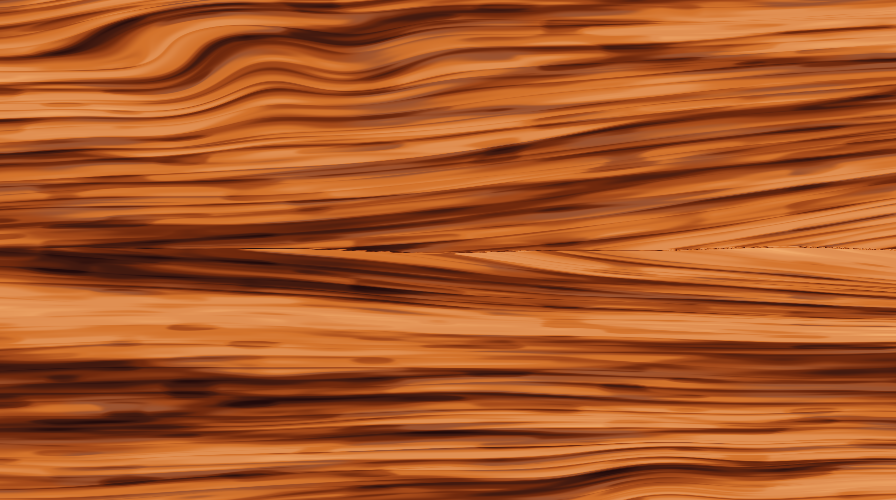
Reproduce this texture procedurally as a Shadertoy shader.

```glsl
// Striped hardwood veneer: a flow field bends the grain, with a wedge-shaped seam
// across the middle. Dark veins are one-dimensional cellular noise in grain space,
// layered at several scales, over fine fibres and broad light and dark zones.

const vec3 DEEP   = vec3(0.13, 0.04, 0.04);
const vec3 UMBER  = vec3(0.26, 0.10, 0.06);
const vec3 RUST   = vec3(0.44, 0.16, 0.05);
const vec3 SIENNA = vec3(0.65, 0.29, 0.10);
const vec3 AMBER  = vec3(0.83, 0.45, 0.17);
const vec3 HONEY  = vec3(0.88, 0.56, 0.32);
const vec3 CREAM  = vec3(0.95, 0.68, 0.43);
const vec3 DUSTY  = vec3(0.59, 0.34, 0.23);

const float SEAM_HEIGHT  = 0.5;
const float BROAD_VEINS  = 10.0;   // veins per canvas height
const float MEDIUM_VEINS = 23.0;
const float FINE_VEINS   = 49.0;
const float FIBRE_DEPTH  = 0.16;
const vec2  FIBRE_SCALE  = vec2(9.0, 125.0);
const vec2  FLECK_SCALE  = vec2(8.0, 62.0);

float hash(vec2 p) {
    return fract(sin(dot(p, vec2(127.1, 311.7))) * 43758.545);
}

float noise(vec2 p) {
    vec2 i = floor(p), f = fract(p);
    f = f * f * (3.0 - 2.0 * f);
    float low  = mix(hash(i), hash(i + vec2(1, 0)), f.x);
    float high = mix(hash(i + vec2(0, 1)), hash(i + vec2(1, 1)), f.x);
    return mix(low, high, f.y);
}

float bump(float x, float width) {
    return exp(-x * x / (width * width));
}

// Grain height at a point: constant along each growth line.
float grainHeight(vec2 p, float above) {
    float x = p.x, y = p.y;
    float rise = (0.05 * x + 0.022 * x * x) * (1.0 - 0.6 * smoothstep(0.75, 1.0, y));
    rise += 0.06 * smoothstep(0.0, 0.5, x) * smoothstep(0.78, 0.98, y);
    float drop = (0.03 * x + 0.05 * x * x) * smoothstep(0.28, 0.5, y);
    float lift = 0.06 * x * (1.0 - smoothstep(0.0, 0.2, y));
    float v = y + mix(drop - lift, -rise, above);

    // Gentle waves everywhere, stronger in the figured patches.
    v += 0.007 * sin(3.1 * x + 9.0 * y) + 0.003 * sin(7.3 * x - 17.0 * y + 1.0);
    float figure = bump(length((p - vec2(0.45, 0.88)) * vec2(0.55, 1.6)), 0.22)
                 + 0.6 * bump(length((p - vec2(1.2, 0.02)) * vec2(0.3, 1.6)), 0.2);
    v += 0.022 * figure * sin(8.0 * x + 16.0 * y + 1.5 * sin(5.0 * x - 11.0 * y));
    return v;
}

// Wavering veins, crisp on the upper side and fading on the lower side.
float veins(vec2 grain, float freq, float seed) {
    float y = grain.y * freq, x = grain.x, ink = 0.0;
    float pixel = freq / iResolution.y;
    for (int k = -2; k <= 2; k++) {
        float id = floor(y) + float(k);
        float a = hash(vec2(id, seed)), b = hash(vec2(id, seed + 7.0));
        float centre = id + 0.5 + 0.7 * (a - 0.5)
                     + 0.28 * sin(x * (1.4 + 2.0 * b) + 40.0 * a)
                     + 0.07 * sin(x * (7.0 + 5.0 * a) + 30.0 * b);
        float swell = 0.5 + 0.5 * sin(x * (1.2 + 2.5 * a) + 50.0 * b);
        float width = max(mix(0.05, 0.2, b) * (0.4 + 0.8 * swell), 0.65 * pixel);
        float strength = mix(0.25, 1.0, swell) * mix(0.55, 1.0, a);
        float d = y - centre;
        float profile = d > 0.0 ? bump(d, width) : exp(d / (2.6 * width));
        ink = max(ink, strength * profile);
    }
    return ink;
}

vec3 woodColour(float tone) {
    vec3 c = mix(DEEP, UMBER, smoothstep(0.06, 0.20, tone));
    c = mix(c, RUST,   smoothstep(0.20, 0.34, tone));
    c = mix(c, SIENNA, smoothstep(0.34, 0.49, tone));
    c = mix(c, AMBER,  smoothstep(0.49, 0.63, tone));
    c = mix(c, HONEY,  smoothstep(0.63, 0.78, tone));
    return mix(c, CREAM, smoothstep(0.80, 1.0, tone));
}

void mainImage(out vec4 fragColor, in vec2 fragCoord) {
    vec2 p = fragCoord / iResolution.y;
    float pixel = 1.0 / iResolution.y;

    // Seam and grain space
    float seam = SEAM_HEIGHT + 0.004 * sin(5.0 * p.x) + 0.002 * sin(13.0 * p.x);
    float above = smoothstep(-pixel, pixel, p.y - seam);
    vec2 grain = vec2(p.x, grainHeight(p, above));
    float v = grain.y;

    // Broad zones
    float light = (1.0 - above) * max(bump(v - 0.375, 0.035), smoothstep(0.59, 0.66, v));
    float dark = mix(max(bump(v - 0.24, 0.07), bump(v - 0.48, 0.05)),
                     0.75 * bump(v - 0.57, 0.09), above);
    float cloud = noise(vec2(1.6 * p.x, 15.0 * v)) - 0.5;

    // Veins, fibres and short flecks
    float calm = 1.0 - 0.75 * light;
    float tone = 0.88 - 0.2 * dark + 0.05 * light + 0.2 * cloud;
    tone *= 1.0 - 0.78 * calm * veins(grain, BROAD_VEINS, 3.0);
    tone *= 1.0 - 0.68 * calm * veins(grain, MEDIUM_VEINS, 19.0);
    tone *= 1.0 - 0.52 * calm * veins(grain, FINE_VEINS, 41.0);
    float fleck = noise(grain * FLECK_SCALE);
    tone -= 0.13 * smoothstep(0.62, 0.85, fleck);
    tone += FIBRE_DEPTH * (noise(grain * FIBRE_SCALE + 5.0) - 0.5);

    // Greyish sheen on the middle tones
    float sheen = smoothstep(0.5, 0.8, noise(grain * vec2(5.0, 55.0) + 31.0));
    vec3 colour = mix(woodColour(tone), DUSTY, 0.7 * sheen * bump(tone - 0.5, 0.09));
    fragColor = vec4(colour, 1.0);
}
```
